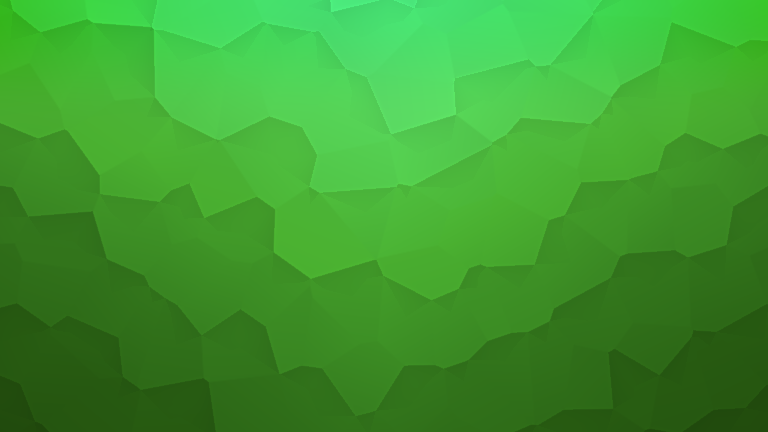
Reproduce this background procedurally as a WebGL 2 fragment shader.

```glsl
#version 300 es
precision highp float;

uniform vec2 u_resolution;
out vec4 outColor;

const float CELL_SIZE = 0.135;     // facet spacing, in canvas heights
const float JITTER = 1.0;          // irregularity of the facets
const float FLATTEN = 0.35;        // how far a facet takes the tone of its seed
const float BAND_DEPTH = 0.22;     // depth of one terrace of facets
const float BAND_START = 0.02;
const float BAND_PULL = 0.38;      // how far a facet takes the tone of its terrace
const float HALF_WIDTH = 0.889;    // half of the canvas width, in heights
const float BOWL_RISE = 0.46;      // climb of the dark tones toward the sides
const float BOWL_POWER = 1.2;
const float RAMP_STEP = 0.3;       // depth between two ramp colours
const float SHADOW_WIDTH = 0.035;
const float SHADOW_GAIN = 0.25;
const float RIM_WIDTH = 0.003;
const float RIM_GAIN = 0.25;
const float TILT_GAIN = 0.06;      // random slope of each facet
const float TINT_DEPTH = 0.28;     // reach of the pure green at the top

const vec3 RAMP[6] = vec3[6](
    vec3(0.39, 0.90, 0.48),
    vec3(0.34, 0.84, 0.35),
    vec3(0.29, 0.69, 0.19),
    vec3(0.21, 0.49, 0.12),
    vec3(0.155, 0.36, 0.07),
    vec3(0.125, 0.28, 0.045));

vec2 hash22(vec2 p) {
    vec3 q = fract(vec3(p.xyx) * vec3(0.1031, 0.1030, 0.0973));
    q += dot(q, q.yzx + 33.33);
    return fract((q.xx + q.yz) * q.zy);
}

vec2 seedOf(vec2 cell) {
    return (cell + 0.5 + JITTER * (hash22(cell + 71.0) - 0.5)) * CELL_SIZE;
}

// Bowl-shaped depth: 0 at the top centre, largest in the lower corners
float depthAt(vec2 p) {
    float side = abs(p.x) / HALF_WIDTH;
    return max(1.0 - p.y, 0.0) + BOWL_RISE * pow(side, BOWL_POWER);
}

// Middle depth of the terrace that holds a seed
float terraceOf(vec2 seed) {
    float index = floor((depthAt(seed) - BAND_START) / BAND_DEPTH);
    return (index + 0.5) * BAND_DEPTH + BAND_START;
}

vec3 backdrop(vec2 p, float depth) {
    float t = clamp(depth / RAMP_STEP, 0.0, 4.999);
    int i = int(t);
    vec3 color = mix(RAMP[i], RAMP[i + 1], fract(t));
    float side = abs(p.x) / HALF_WIDTH;
    float tint = 1.0 - smoothstep(0.0, TINT_DEPTH, 1.0 - p.y);
    return color - tint * vec3(0.10, 0.0, 0.12 * side * side);
}

// One facet: backdrop pulled toward its seed and terrace, slightly sloped
vec3 facetColor(vec2 p, vec2 seed) {
    vec2 tilt = hash22(floor(seed / CELL_SIZE) + 19.0) - 0.5;
    float slope = dot(p - seed, tilt) * TILT_GAIN / CELL_SIZE;
    float depth = depthAt(mix(p, seed, FLATTEN));
    depth = mix(depth, terraceOf(seed), BAND_PULL);
    return backdrop(p, depth) * (1.0 + slope);
}

void main() {
    vec2 p = gl_FragCoord.xy / u_resolution.y;
    p.x -= 0.5 * u_resolution.x / u_resolution.y;
    vec2 home = floor(p / CELL_SIZE);

    // Nearest seed
    vec2 seed = vec2(0.0);
    float nearest = 1e5;
    for (int y = -1; y <= 1; y++) {
        for (int x = -1; x <= 1; x++) {
            vec2 s = seedOf(home + vec2(x, y));
            float d = distance(p, s);
            if (d < nearest) { nearest = d; seed = s; }
        }
    }

    // Nearest border and the facet behind it
    vec2 neighbor = seed;
    float edge = 1e5;
    for (int y = -2; y <= 2; y++) {
        for (int x = -2; x <= 2; x++) {
            vec2 s = seedOf(home + vec2(x, y));
            vec2 gap = s - seed;
            if (dot(gap, gap) < 1e-6) continue;
            float d = dot(0.5 * (seed + s) - p, normalize(gap));
            if (d < edge) { edge = d; neighbor = s; }
        }
    }
    edge = max(edge, 0.0);

    // Smooth join between the two facets
    float cover = 0.5 + 0.5 * smoothstep(0.0, 1.0 / u_resolution.y, edge);
    vec3 color = mix(facetColor(p, neighbor), facetColor(p, seed), cover);

    // Shadow under higher terraces, light rim above lower ones
    float drop = terraceOf(neighbor) - terraceOf(seed);
    float shadow = max(-drop, 0.0) * exp(-edge / SHADOW_WIDTH);
    float rim = max(drop, 0.0) * exp(-edge / RIM_WIDTH);
    color *= 1.0 - SHADOW_GAIN * shadow + RIM_GAIN * rim;

    outColor = vec4(clamp(color, 0.0, 1.0), 1.0);
}
```
